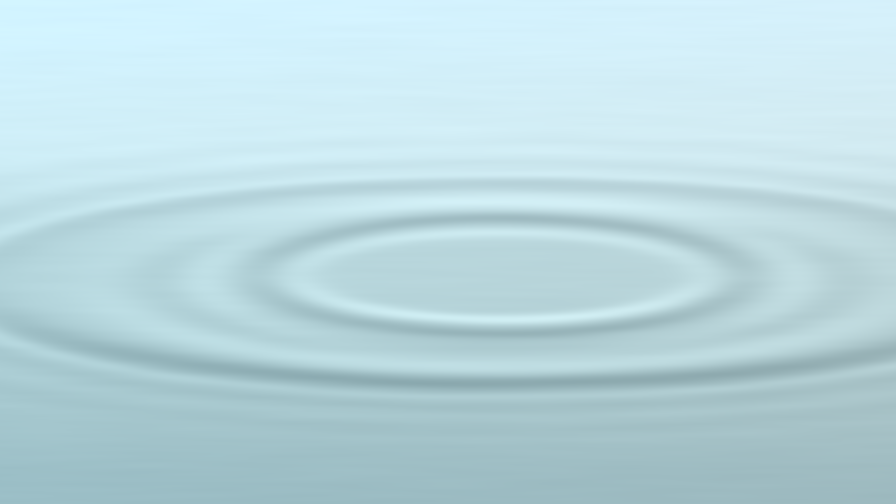
Write a WebGL 1 fragment shader that draws this background.

```glsl
precision highp float;
// Pale blue water surface with soft elliptical ripples spreading from a point.

uniform vec2 u_resolution;

const vec3 SKY = vec3(0.830, 0.950, 0.995);
const vec3 HAZE = vec3(0.820, 0.930, 0.962);
const vec3 WATER = vec3(0.718, 0.835, 0.857);
const vec3 SHADE = vec3(0.652, 0.772, 0.794);
const vec3 DEEP = vec3(0.610, 0.735, 0.762);
const vec3 RIPPLE_TINT = vec3(0.98, 1.0, 0.99);

vec2 gradientAt(vec2 cell) {
  float angle = 6.2832 * fract(sin(dot(cell, vec2(127.1, 311.7))) * 4375.85);
  return vec2(cos(angle), sin(angle));
}

float gradientNoise(vec2 p) {
  vec2 i = floor(p);
  vec2 f = fract(p);
  vec2 s = f * f * f * (f * (f * 6.0 - 15.0) + 10.0);
  vec2 e = vec2(1.0, 0.0);
  float low = mix(dot(gradientAt(i), f),
                  dot(gradientAt(i + e.xy), f - e.xy), s.x);
  float high = mix(dot(gradientAt(i + e.yx), f - e.yx),
                   dot(gradientAt(i + e.xx), f - e.xx), s.x);
  return mix(low, high, s.y);
}

// Vertical light falloff, from the deep foreground to the bright distance.
vec3 waterGradient(float y) {
  vec3 c = mix(DEEP, SHADE, smoothstep(0.0, 0.22, y));
  c = mix(c, WATER, smoothstep(0.18, 0.46, y));
  c = mix(c, HAZE, smoothstep(0.47, 0.75, y));
  return mix(c, SKY, smoothstep(0.72, 1.0, y));
}

// Soft elliptical crest; sideGain scales it at the left and right ends.
float crest(vec2 p, float centerY, vec2 radii, float width, float sideGain) {
  vec2 q = (p - vec2(0.0, centerY)) / radii;
  float len = max(length(q), 0.001);
  float d = (len - 1.0) * radii.y / width;
  return exp(-d * d) * mix(sideGain, 1.0, abs(q.y) / len);
}

float rippleHeight(vec2 p) {
  // Inner wave: bright lip and its dark outer slope.
  float front = 1.0 - smoothstep(0.36, 0.54, p.y);
  float h = mix(0.065, 0.115, front)
          * crest(p, 0.452, vec2(0.405, 0.086), 0.0105, 0.4);
  h -= mix(0.115, 0.105, front)
     * crest(p, 0.452, vec2(0.485, 0.114), 0.0125, 0.25);

  // Middle swell, with a shallow trough on its inner side.
  h += 0.035 * crest(p, 0.446, vec2(0.590, 0.150), 0.015, 1.2);
  h -= 0.025 * crest(p, 0.440, vec2(0.690, 0.138), 0.015, 0.8);
  h += mix(0.035, 0.080, front)
     * crest(p, 0.436, vec2(0.790, 0.166), 0.018, 0.25);

  // Outer wave: broad dark slope and a thin bright rim.
  h -= mix(0.070, 0.120, front)
     * crest(p, 0.437, vec2(1.050, 0.197), 0.0155, 0.2);
  h += 0.030 * crest(p, 0.433, vec2(1.120, 0.221), 0.008, 2.4);

  // Fading train of faint outer ripples.
  for (int i = 0; i < 4; i++) {
    float k = float(i);
    float polarity = mod(k, 2.0) * 2.0 - 1.0;
    vec2 radii = vec2(1.22 + 0.11 * k, 0.243 + 0.022 * k);
    h += polarity * 0.018 * exp(-0.35 * k)
       * crest(p, 0.435, radii, 0.009, 0.9);
  }
  return h;
}

void main() {
  vec2 uv = gl_FragCoord.xy / u_resolution;
  vec2 p = vec2((gl_FragCoord.x - 0.5 * u_resolution.x) / u_resolution.y - 0.106,
                uv.y);

  // Slight unevenness in the ripple outlines.
  vec2 warped = p + vec2(0.0, 0.002 * gradientNoise(p * vec2(3.0, 9.0)));

  vec3 color = waterGradient(uv.y);
  color += RIPPLE_TINT * rippleHeight(warped);

  // Cool light on the left, greyer light on the right.
  float side = uv.x - 0.5;
  color += side * vec3(0.012, -0.016, -0.026);

  // Long, faint horizontal streaks in two scales.
  color += 0.007 * gradientNoise(p * vec2(1.6, 34.0));
  color += 0.010 * gradientNoise(p * vec2(5.0, 90.0) + 7.0);

  gl_FragColor = vec4(clamp(color, 0.0, 1.0), 1.0);
}
```
